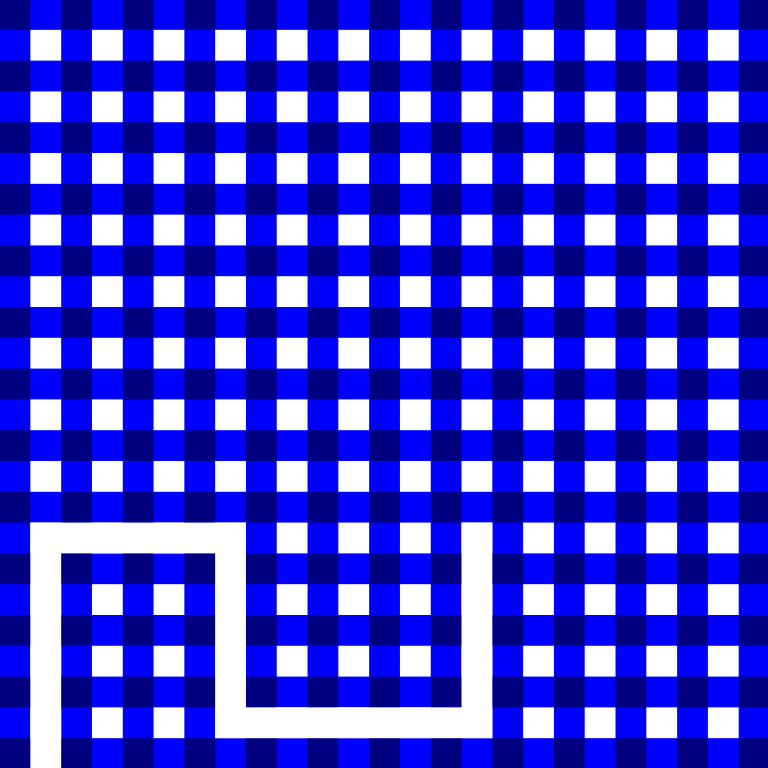
Give the GLSL for this pattern, as a WebGL 1 fragment shader.

```glsl
precision highp float;

// Blue gingham: even cells of a centred grid carry horizontal and vertical
// bands; one band gives blue, two crossing give navy, none leaves white.
// A white stepped line, one cell wide, runs over the lower part.

#define CELL 0.0401                   // cell size, in canvas heights
#define SHIFT vec2(0.0007, 0.0)       // offset of the grid centre
#define WHITE vec3(1.0)
#define BLUE vec3(0.0, 0.0, 1.0)
#define NAVY vec3(0.0, 0.0, 0.5)

uniform vec2 u_resolution;

// Turns a signed distance into smooth coverage, one pixel wide.
vec2 coverage(vec2 dist, float pixel) {
  return clamp(0.5 - dist / pixel, 0.0, 1.0);
}

// Bands one cell wide, centred on the even cells of both axes.
vec2 bands(vec2 p, float pixel) {
  return coverage(abs(mod(p + 1.0, 2.0) - 1.0) - 0.5, pixel);
}

// Straight run of cells from cell a to cell b, both included.
float run(vec2 p, vec2 a, vec2 b, float pixel) {
  vec2 halfSize = 0.5 * abs(b - a) + 0.5;
  vec2 inside = coverage(abs(p - 0.5 * (a + b)) - halfSize, pixel);
  return inside.x * inside.y;
}

// Stepped line: up, right, down, right, up.
float steppedLine(vec2 p, float pixel) {
  vec2 topLeft = vec2(-11.0, -5.0);
  vec2 topMiddle = vec2(-5.0, -5.0);
  vec2 lowMiddle = vec2(-5.0, -11.0);
  vec2 lowRight = vec2(3.0, -11.0);
  vec2 topRight = vec2(3.0, -5.0);
  float line = run(p, vec2(-11.0, -13.0), topLeft, pixel);
  line = max(line, run(p, topLeft, topMiddle, pixel));
  line = max(line, run(p, topMiddle, lowMiddle, pixel));
  line = max(line, run(p, lowMiddle, lowRight, pixel));
  return max(line, run(p, lowRight, topRight, pixel));
}

void main() {
  // Cell coordinates, with the origin on the central navy cell.
  vec2 canvas = (gl_FragCoord.xy - 0.5 * u_resolution) / u_resolution.y;
  vec2 p = (canvas - SHIFT) / CELL;
  float pixel = 1.0 / (u_resolution.y * CELL);

  // Woven checks.
  vec2 band = bands(p, pixel);
  vec3 color = mix(mix(WHITE, BLUE, band.x), mix(BLUE, NAVY, band.x), band.y);

  // Line on top.
  color = mix(color, WHITE, steppedLine(p, pixel));
  gl_FragColor = vec4(color, 1.0);
}
```
